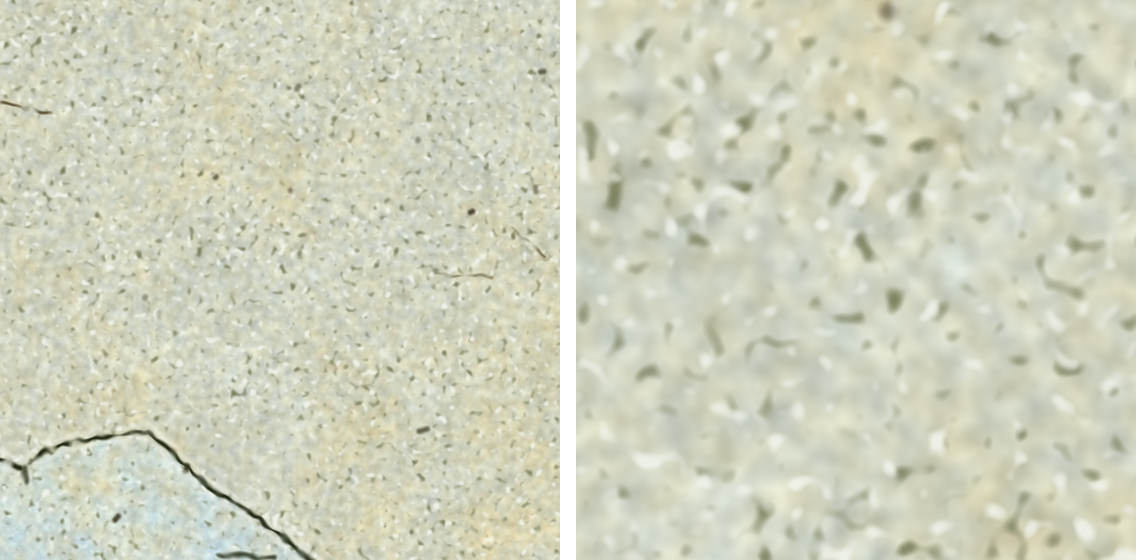
Left: the whole. Right: its middle third, enlarged.
Reproduce this texture procedurally as a Shadertoy shader.

```glsl
// Speckled pale stone with soft olive grains, a dark broken crack and a bluish chipped corner.

const vec3 STONE = vec3(0.815, 0.825, 0.748);
const vec3 OLIVE = vec3(0.45, 0.47, 0.33);
const vec3 CHALK = vec3(0.95, 0.96, 0.93);
const vec3 CRACK = vec3(0.13, 0.16, 0.08);
const vec3 BROWN = vec3(0.33, 0.29, 0.16);
const vec3 WARM_TINT = vec3(0.035, 0.003, -0.065);
const vec3 BLUE_TINT = vec3(-0.020, 0.020, 0.070);

const int CRACK_POINTS = 9;
const vec2 crackPath[CRACK_POINTS] = vec2[](
    vec2(-0.02, 0.187), vec2(0.042, 0.163), vec2(0.085, 0.199),
    vec2(0.176, 0.219), vec2(0.262, 0.230), vec2(0.313, 0.186),
    vec2(0.371, 0.130), vec2(0.462, 0.075), vec2(0.570, -0.015));

vec2 hash2(vec2 p) {
    vec3 q = fract(p.xyx * vec3(0.1031, 0.1030, 0.0973));
    q += dot(q, q.yzx + 33.33);
    return fract((q.xx + q.yz) * q.zy);
}

float cornerSlope(vec2 cell, vec2 offset) {
    float angle = 6.2832 * hash2(cell).x;
    return dot(vec2(cos(angle), sin(angle)), offset);
}

float gradientNoise(vec2 p) {
    vec2 i = floor(p), f = fract(p), e = vec2(1.0, 0.0);
    vec2 w = f * f * f * (f * (f * 6.0 - 15.0) + 10.0);
    return mix(mix(cornerSlope(i, f), cornerSlope(i + e, f - e), w.x),
               mix(cornerSlope(i + e.yx, f - e.yx), cornerSlope(i + 1.0, f - 1.0), w.x), w.y);
}

// Two turned layers summed, so that grains come out round and off the lattice.
float grainNoise(vec2 p, float scale, float seed) {
    vec2 turned = mat2(0.8, 0.6, -0.6, 0.8) * p;
    return 0.75 * (gradientNoise(p * scale + seed) + gradientNoise(turned * scale * 1.13 + seed + 301.0));
}

float segmentDistance(vec2 p, vec2 a, vec2 b) {
    vec2 ab = b - a;
    return length(p - a - ab * clamp(dot(p - a, ab) / dot(ab, ab), 0.0, 1.0));
}

// Soft stroke of the given half width and strength.
float stroke(vec2 p, vec2 a, vec2 b, float width, float strength) {
    return strength * (1.0 - smoothstep(0.1 * width, 1.6 * width, segmentDistance(p, a, b)));
}

// x: distance to the crack, y: coverage of the chip below it.
vec2 crackField(vec2 p) {
    vec2 field = vec2(1.0, 0.0);
    for (int i = 0; i < CRACK_POINTS - 1; i++) {
        vec2 a = crackPath[i], b = crackPath[i + 1];
        field.x = min(field.x, segmentDistance(p, a, b));
        if (p.x >= a.x && p.x < b.x) {
            float height = mix(a.y, b.y, (p.x - a.x) / (b.x - a.x));
            field.y = smoothstep(-0.004, 0.016, height - p.y);
        }
    }
    return field;
}

// Sparse, short dark flecks, at most one in each cell.
float flecks(vec2 p, float cells, float share) {
    vec2 home = floor(p * cells);
    float cover = 0.0;
    for (int y = -1; y <= 1; y++)
    for (int x = -1; x <= 1; x++) {
        vec2 cell = home + vec2(x, y);
        vec2 seed = hash2(cell + 71.0), shape = hash2(cell + 137.0);
        vec2 center = (cell + 0.15 + 0.7 * seed) / cells;
        float angle = 3.1416 * shape.x;
        vec2 reach = vec2(cos(angle), sin(angle)) * 0.008 * shape.y * shape.y + 0.0003;
        float present = step(hash2(cell + 211.0).x, share);
        cover = max(cover, present * stroke(p, center - reach, center + reach, 0.0055, 0.4 + 0.5 * seed.y));
    }
    return cover;
}

void mainImage(out vec4 fragColor, in vec2 fragCoord) {
    vec2 p = fragCoord / iResolution.y;
    vec2 wobble = vec2(gradientNoise(p * 38.0), gradientNoise(p * 38.0 + 57.0));
    vec2 bent = p + 0.008 * wobble;
    vec2 crack = crackField(bent);
    float chip = crack.y;

    // Broad warm and cool stains
    float stain = gradientNoise(p * 4.0 + 3.7) + 0.8 * gradientNoise(p * 11.0 + 19.0);
    float warmth = stain + 0.45 * smoothstep(0.5, 0.0, distance(p, vec2(0.83, 0.13)))
                 + 0.6 * smoothstep(0.2, 0.0, distance(p, vec2(0.33, 0.95)))
                 - 0.35 * smoothstep(0.35, 0.0, distance(p, vec2(0.87, 0.88)));
    vec3 color = STONE + WARM_TINT * clamp(warmth, 0.0, 1.0) + 0.4 * BLUE_TINT * clamp(-warmth, 0.0, 1.0);
    color += 0.035 * gradientNoise(p * 7.0 + 29.0) + 0.04 * gradientNoise(p * 18.0 + 83.0);
    color += chip * BLUE_TINT * (0.85 + 1.6 * gradientNoise(p * 20.0 + 8.0));

    // Soft mottling, olive grains and chalky grains in uneven patches
    color += 0.10 * grainNoise(p, 52.0, 5.0) + 0.05 * gradientNoise(p * 105.0 + 31.0);
    color += vec3(0.03, 0.0, -0.05) * gradientNoise(p * 42.0 + 91.0);
    float density = 0.22 * gradientNoise(p * 8.0 + 43.0) + 0.12 * gradientNoise(p * 19.0 + 12.0);
    float darkGrain = grainNoise(p, 66.0, 113.0) + density;
    float paleGrain = grainNoise(p, 70.0, 167.0) + density;
    color = mix(color, OLIVE, 0.9 * smoothstep(0.17, 0.85, darkGrain));
    color = mix(color, CHALK, 0.85 * smoothstep(0.15, 0.70, paleGrain));
    color = mix(color, BROWN * 0.7, flecks(p, 11.0, 0.09));

    // Faint, interrupted scratches
    float scratch = stroke(bent, vec2(-0.01, 0.820), vec2(0.095, 0.795), 0.0035, 0.9);
    scratch = max(scratch, stroke(bent, vec2(0.915, 0.590), vec2(0.970, 0.542), 0.003, 0.6));
    scratch = max(scratch, stroke(bent, vec2(0.780, 0.510), vec2(0.880, 0.506), 0.003, 0.5));
    color = mix(color, BROWN, scratch * clamp(0.7 + 1.6 * gradientNoise(p * 45.0 + 23.0), 0.0, 1.0));

    // Crack with a pale rim, broken towards the left
    color = mix(color, CHALK, 0.4 * smoothstep(0.006, 0.011, crack.x) * smoothstep(0.020, 0.012, crack.x));
    float width = 0.0043 + 0.0045 * gradientNoise(p * 40.0 + 77.0);
    float broken = 0.62 + 2.0 * gradientNoise(p * 40.0 + 61.0);
    float solid = 0.9 + 0.6 * gradientNoise(p * 46.0 + 15.0);
    float line = 1.0 - smoothstep(0.15 * width, 1.6 * width, crack.x);
    line *= clamp(mix(broken, solid, smoothstep(0.18, 0.27, p.x)), 0.15, 1.0);
    line = max(line, stroke(bent, vec2(0.043, 0.163), vec2(0.045, 0.138), 0.006, 0.7));
    line = max(line, stroke(bent, vec2(0.390, 0.009), vec2(0.488, 0.004), 0.005, 0.8) * clamp(solid, 0.0, 1.0));
    color = mix(color, CRACK, line);

    fragColor = vec4(clamp(color, 0.0, 1.0), 1.0);
}
```
